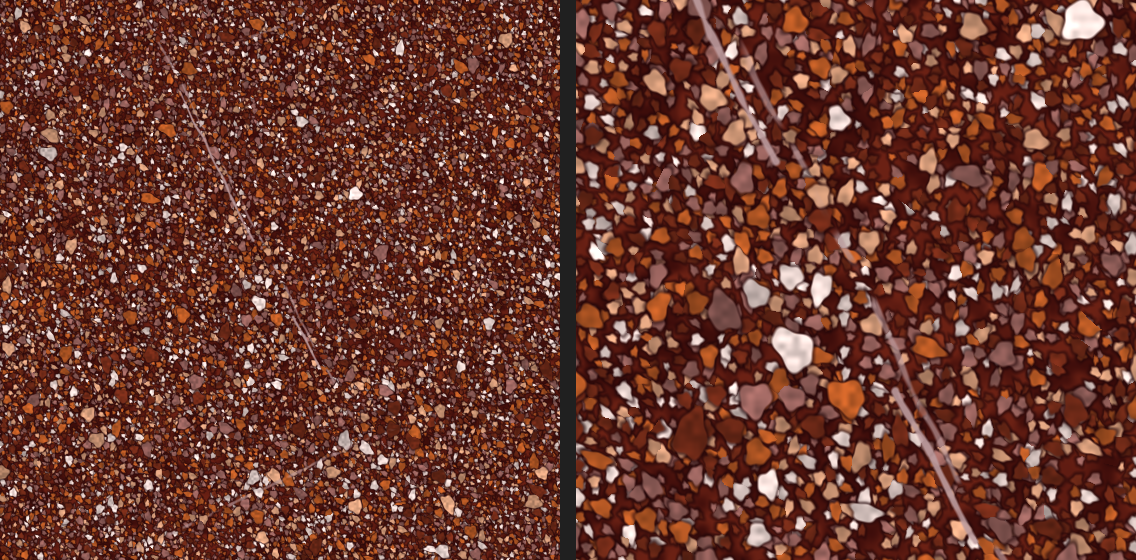
Left, the full canvas; right, a detail of the centre.
Reproduce this texture procedurally as a WebGL 1 fragment shader.

```glsl
precision highp float;
// Red-brown aggregate: angular mineral grains in a maroon matrix, with pale scratches.
// Four layers of jittered grains, fine to coarse, are composited with dark rims;
// broken line segments then form one long scratch and two rough veins.
uniform vec2 u_resolution;

const vec3 MATRIX_DARK  = vec3(0.24, 0.05, 0.04);
const vec3 MATRIX_LIGHT = vec3(0.42, 0.13, 0.08);
const vec3 RIM     = vec3(0.13, 0.02, 0.03);
const vec3 BROWN   = vec3(0.43, 0.16, 0.09);
const vec3 ORANGE  = vec3(0.70, 0.34, 0.14);
const vec3 MAUVE   = vec3(0.57, 0.37, 0.35);
const vec3 TAN     = vec3(0.82, 0.60, 0.47);
const vec3 PALE    = vec3(0.90, 0.82, 0.80);
const vec3 SCRATCH = vec3(0.74, 0.61, 0.62);
const float LEAN = 2.0;         // preferred long axis of the grains, radians
const float LEAN_SPREAD = 1.9;
const float RIM_WIDTH = 0.0022; // canvas units
const float SOFTNESS = 0.0007;

vec4 hash4(vec2 p) {
  vec4 q = fract(p.xyxy * vec4(0.1031, 0.1030, 0.0973, 0.1099));
  q += dot(q, q.wzxy + 33.33);
  return fract((q.xxyz + q.yzzw) * q.zywx);
}

float noise(vec2 p) {
  vec2 i = floor(p), f = fract(p);
  f = f * f * (3.0 - 2.0 * f);
  return mix(mix(hash4(i).x, hash4(i + vec2(1.0, 0.0)).x, f.x),
             mix(hash4(i + vec2(0.0, 1.0)).x, hash4(i + 1.0).x, f.x), f.y);
}

float softEdge() {
  return SOFTNESS + 0.6 / u_resolution.y;
}

vec3 mineral(float pick) {
  vec3 c = BROWN;
  c = mix(c, ORANGE, step(0.25, pick));
  c = mix(c, MAUVE, step(0.46, pick));
  c = mix(c, TAN, step(0.68, pick));
  return mix(c, PALE, step(0.85, pick));
}

// Paints one layer of scattered grains over the base colour.
vec3 addGrains(vec3 base, vec2 p, float cells, float density, float seed) {
  vec2 g = p * cells, home = floor(g);
  float nearest = 9.0;
  vec4 look = vec4(0.0);
  for (int j = -1; j <= 1; j++) {
    for (int i = -1; i <= 1; i++) {
      vec2 cell = home + vec2(float(i), float(j));
      vec4 place = hash4(cell + seed);
      vec4 trait = hash4(cell + seed + 57.0);
      vec2 q = g - cell - 0.5 - 0.75 * (place.xy - 0.5);
      float angle = LEAN + (place.z - 0.5) * LEAN_SPREAD;
      float c = cos(angle), s = sin(angle);
      float stretch = mix(0.72, 1.0, trait.y);
      q = vec2(c * q.x + s * q.y, c * q.y - s * q.x) * vec2(stretch, 1.0 / stretch);
      float turn = atan(q.y, q.x + 0.00001);
      float wobble = 1.0 + 0.13 * cos(3.0 * turn + 6.28 * trait.z)
                         + 0.08 * cos(5.0 * turn + 6.28 * place.w);
      float d = length(q) * wobble - mix(0.23, 0.47, place.w);
      if (trait.x < density && d < nearest) {
        nearest = d;
        look = vec4(trait.w, place.xy, trait.z);
      }
    }
  }
  float d = nearest / cells;
  float edge = softEdge();
  vec3 tint = mineral(look.x) * mix(0.84, 1.14, look.y);
  tint *= mix(0.82, 1.14, noise(p * 230.0 + look.zw * 40.0));
  base = mix(base, RIM, 0.65 * (1.0 - smoothstep(0.0, RIM_WIDTH + edge, d)));
  return mix(base, tint, 1.0 - smoothstep(-edge, edge, d));
}

// Coverage of a rough line; gaps from 0 (whole) to 1 (mostly broken).
float scratch(vec2 p, vec2 a, vec2 b, float width, float gaps) {
  vec2 ab = b - a;
  float t = clamp(dot(p - a, ab) / dot(ab, ab), 0.0, 1.0);
  float wander = (noise(p * 28.0) - 0.5) * 0.005;
  float d = length(p - a - ab * t + wander) - width * mix(0.5, 1.2, noise(p * 90.0));
  float whole = smoothstep(gaps - 0.2, gaps + 0.1, noise(p * 75.0 + 11.0));
  float edge = softEdge();
  return (1.0 - smoothstep(-edge, edge, d)) * whole;
}

void main() {
  vec2 p = gl_FragCoord.xy / u_resolution.y;

  // Mottled matrix, then grains; coarse ones thin out toward the upper right.
  float mottle = 0.55 * noise(p * 120.0) + 0.45 * noise(p * 37.0);
  vec3 color = mix(MATRIX_DARK, MATRIX_LIGHT, smoothstep(0.2, 0.75, mottle));
  float coarse = mix(1.4, 0.45, smoothstep(0.25, 0.85, 0.5 * (p.x + p.y)))
               * mix(0.7, 1.3, noise(p * 6.0));
  color = addGrains(color, p, 132.0, 0.72, 3.0);
  color = addGrains(color, p, 98.0, 0.62, 141.0);
  color = addGrains(color, p, 62.0, 0.24 * coarse, 277.0);
  color = addGrains(color, p, 36.0, 0.10 * coarse, 419.0);

  // Long scratch: a faint broken trace carrying two bright strokes.
  float trace = scratch(p, vec2(0.247, 1.0), vec2(0.64, 0.23), 0.0020, 0.55);
  float strokes = max(scratch(p, vec2(0.32, 0.835), vec2(0.452, 0.57), 0.0022, 0.0),
                      scratch(p, vec2(0.525, 0.435), vec2(0.572, 0.345), 0.0022, 0.0));
  // Rough veins crossing it.
  float veins = max(scratch(p, vec2(0.31, 0.885), vec2(0.54, 0.967), 0.0026, 0.5),
                    scratch(p, vec2(0.24, 0.015), vec2(0.65, 0.215), 0.0030, 0.5));
  veins = max(veins, scratch(p, vec2(0.65, 0.215), vec2(0.83, 0.28), 0.0022, 0.6));
  color = mix(color, SCRATCH, max(0.9 * strokes, 0.65 * max(trace, veins)));

  gl_FragColor = vec4(color, 1.0);
}
```
